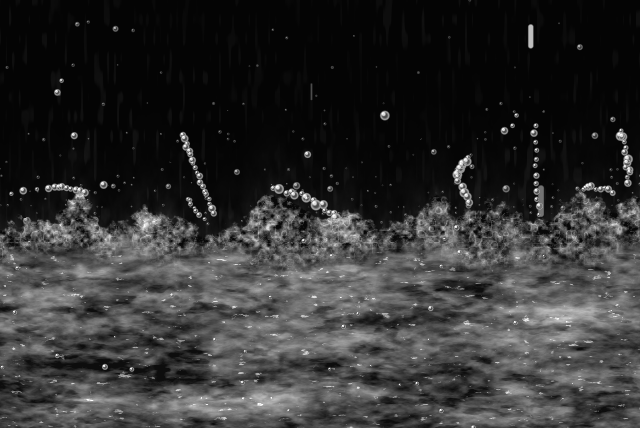
Give the GLSL for this texture, as a WebGL 2 fragment shader.

```glsl
#version 300 es
precision highp float;
// Monochrome water splashing against a black backdrop, with rippled water below.
uniform vec2 u_resolution;
out vec4 fragColor;

const float BLACK = 0.015;
const float WATER_GREY = 0.36;
const float WATERLINE = 0.462;

float hash(vec2 p) {
  return fract(sin(dot(p, vec2(127.1, 311.7))) * 43758.5453);
}

float noise(vec2 p) {
  vec2 i = floor(p), f = fract(p);
  f = f * f * (3.0 - 2.0 * f);
  return mix(mix(hash(i), hash(i + vec2(1, 0)), f.x),
             mix(hash(i + vec2(0, 1)), hash(i + vec2(1, 1)), f.x), f.y);
}

float fbm(vec2 p) {
  float sum = 0.0, amp = 0.53;
  for (int i = 0; i < 4; i++) {
    sum += amp * noise(p);
    p = p * 2.07 + vec2(17.3, 9.1);
    amp *= 0.5;
  }
  return sum;
}

float hump(float x, float centre, float width) {
  float t = (x - centre) / width;
  return exp(-t * t);
}

// Soft elliptical patch
float patchAt(vec2 p, vec2 centre, vec2 size) {
  vec2 q = (p - centre) / size;
  return exp(-dot(q, q));
}

// Height of the splash crest
float crest(float x) {
  float h = WATERLINE + 0.012 * sin(x * 21.0);
  h += 0.088 * hump(x, 0.185, 0.042) + 0.035 * hump(x, 0.36, 0.07);
  h += 0.080 * hump(x, 0.645, 0.07) + 0.052 * hump(x, 0.81, 0.06);
  h += 0.064 * hump(x, 1.02, 0.05) + 0.070 * hump(x, 1.15, 0.07);
  return h + 0.088 * hump(x, 1.38, 0.07) + 0.080 * hump(x, 1.50, 0.05);
}

// Glassy drop: bright rim, darker core, small highlight
float drop(vec2 p, vec2 centre, float r, float px) {
  vec2 q = (p - centre) / r;
  float d = length(q), aa = px / r;
  float body = 1.0 - smoothstep(1.0 - aa, 1.0 + aa, d);
  float glint = 1.0 - smoothstep(0.2, 0.6, length(q - vec2(-0.25, 0.3)));
  return body * (0.28 + 0.35 * smoothstep(0.4, 0.9, d) + 0.55 * glint);
}

// Drops strung along a quadratic curve
float jet(vec2 p, vec2 a, vec2 b, vec2 c, float r, int count, float px) {
  float v = 0.0;
  for (int i = 0; i < count; i++) {
    float t = float(i) / float(max(count - 1, 1));
    vec2 seed = a * 37.0 + float(i);
    vec2 pos = mix(mix(a, b, t), mix(b, c, t), t);
    pos += r * (vec2(hash(seed), hash(seed + 5.0)) - 0.5);
    v = max(v, drop(p, pos, r * (0.55 + 0.7 * hash(seed + 9.0)), px));
  }
  return v;
}

// One random drop per cell, kept with the given chance
float scatter(vec2 p, float cells, float chance, float px) {
  vec2 id = floor(p * cells), seed = id + cells;
  float r = (0.07 + 0.15 * hash(seed + 3.0)) / cells;
  vec2 pos = (id + 0.3 + 0.4 * vec2(hash(seed), hash(seed + 7.0))) / cells;
  return drop(p, pos, r, px) * step(hash(seed + 13.0), chance);
}

float streak(vec2 p, vec2 foot, float len, float width, float px) {
  float d = length(p - foot - vec2(0.0, clamp(p.y - foot.y, 0.0, len)));
  return 1.0 - smoothstep(width - px, width + px, d);
}

// Rippled surface with broad dark and bright pools
float water(vec2 p) {
  vec2 q = p + 0.03 * vec2(fbm(p * 9.0), 0.5 * fbm(p * 11.0 + 4.0));
  float ripple = fbm(q * vec2(9.0, 32.0));
  float fine = fbm(q * vec2(38.0, 85.0) + 20.0);
  float v = WATER_GREY + 0.65 * (ripple - 0.5) + 0.42 * (fine - 0.5);
  v += 0.12 * patchAt(p, vec2(0.78, 0.37), vec2(0.22, 0.05)) + 0.15 * patchAt(p, vec2(0.58, 0.06), vec2(0.28, 0.04));
  v += 0.24 * patchAt(p, vec2(1.29, 0.27), vec2(0.09, 0.03)) + 0.10 * patchAt(p, vec2(1.32, 0.12), vec2(0.25, 0.03));
  v += 0.12 * patchAt(p, vec2(0.78, 0.27), vec2(0.12, 0.04)) + 0.12 * patchAt(p, vec2(0.05, 0.29), vec2(0.1, 0.05));
  v -= 0.22 * patchAt(p, vec2(1.0, 0.325), vec2(0.13, 0.018)) + 0.20 * patchAt(p, vec2(1.03, 0.16), vec2(0.14, 0.04));
  v -= 0.17 * patchAt(p, vec2(0.15, 0.14), vec2(0.28, 0.05)) + 0.17 * patchAt(p, vec2(0.65, 0.02), vec2(0.4, 0.018));
  v -= 0.12 * smoothstep(0.58, 0.68, fbm(q * vec2(13.0, 42.0) + 50.0));
  float glint = smoothstep(0.70, 0.84, fbm(q * vec2(48.0, 110.0) + 70.0));
  return max(v + 0.4 * glint, 0.05);
}

// Bubbly, high contrast foam
float froth(vec2 p) {
  float clumps = fbm(p * 32.0 + 8.0), grain = fbm(p * 105.0);
  float film = 1.0 - smoothstep(0.0, 0.10, abs(noise(p * 75.0) - 0.5));
  float v = 0.30 + 0.75 * (clumps - 0.5) + 0.9 * (grain - 0.5) + 0.16 * film;
  v += 0.28 * patchAt(p, vec2(0.35, 0.475), vec2(0.05, 0.03)) + 0.28 * patchAt(p, vec2(0.79, 0.49), vec2(0.04, 0.035));
  v += 0.15 * patchAt(p, vec2(0.19, 0.51), vec2(0.04, 0.05)) - 0.3 * patchAt(p, vec2(0.715, 0.505), vec2(0.025, 0.018));
  return max(v, 0.03);
}

// Arcs and columns of thrown drops
float jets(vec2 p, float px) {
  float v = jet(p, vec2(0.430, 0.684), vec2(0.455, 0.60), vec2(0.504, 0.502), 0.0075, 19, px);
  v = max(v, jet(p, vec2(0.439, 0.537), vec2(0.45, 0.52), vec2(0.478, 0.488), 0.006, 7, px));
  v = max(v, jet(p, vec2(1.098, 0.629), vec2(1.05, 0.60), vec2(1.098, 0.531), 0.009, 15, px));
  v = max(v, jet(p, vec2(1.455, 0.693), vec2(1.47, 0.64), vec2(1.475, 0.574), 0.009, 14, px));
  v = max(v, jet(p, vec2(0.645, 0.555), vec2(0.73, 0.55), vec2(0.791, 0.488), 0.010, 15, px));
  v = max(v, jet(p, vec2(0.113, 0.561), vec2(0.16, 0.562), vec2(0.195, 0.55), 0.008, 9, px));
  v = max(v, jet(p, vec2(0.027, 0.55), vec2(0.07, 0.555), vec2(0.113, 0.561), 0.007, 4, px));
  v = max(v, jet(p, vec2(1.256, 0.707), vec2(1.25, 0.6), vec2(1.266, 0.50), 0.008, 12, px));
  v = max(v, jet(p, vec2(1.365, 0.555), vec2(1.4, 0.57), vec2(1.44, 0.55), 0.009, 10, px));
  v = max(v, jet(p, vec2(0.146, 0.814), vec2(0.14, 0.80), vec2(0.137, 0.787), 0.007, 2, px));
  v = max(v, jet(p, vec2(1.211, 0.73), vec2(1.20, 0.71), vec2(1.186, 0.693), 0.009, 3, px));
  v = max(v, max(drop(p, vec2(0.902, 0.73), 0.011, px), drop(p, vec2(0.721, 0.639), 0.008, px)));
  return max(v, max(drop(p, vec2(0.174, 0.683), 0.008, px), drop(p, vec2(0.243, 0.568), 0.009, px)));
}

void main() {
  vec2 p = gl_FragCoord.xy / u_resolution * vec2(1.5, 1.0);
  float px = 1.0 / u_resolution.y;
  float above = p.y - crest(p.x);

  // Backdrop with faint rain and mist
  float rain = smoothstep(0.66, 0.9, noise(p * vec2(130.0, 22.0))) * fbm(p * 5.0);
  float mist = exp(-max(above, 0.0) * 15.0) * fbm(p * vec2(50.0, 25.0));
  float v = BLACK + 0.07 * rain + 0.12 * mist;

  // Airborne drops, denser near the crest
  float nearCrest = exp(-max(above, 0.0) * 9.0);
  v = max(v, 0.8 * scatter(p, 24.0, 0.02 + 0.14 * nearCrest, px));
  v = max(v, 0.6 * scatter(p + 0.37, 58.0, 0.02 + 0.25 * nearCrest, px));
  v = max(v, 0.75 * streak(p, vec2(1.244, 0.893), 0.044, 0.006, px));
  v = max(v, 0.3 * streak(p, vec2(0.73, 0.768), 0.035, 0.002, px));
  v = max(v, 0.45 * streak(p, vec2(1.268, 0.50), 0.06, 0.007, px));

  // Foam blending down into open water
  float ragged = above + 0.07 * (fbm(p * 42.0) - 0.5);
  float body = 1.0 - smoothstep(-0.008, 0.008, ragged);
  float foamy = smoothstep(0.37, 0.45, p.y + 0.12 * (fbm(p * 13.0) - 0.5));
  v = mix(v, mix(water(p), froth(p), foamy), body);

  // Bubbles floating on the surface, then the jets
  v = max(v, body * 1.1 * scatter(p + 0.11, 30.0, 0.07, px));
  v = max(v, 1.05 * jets(p, px));
  fragColor = vec4(vec3(clamp(v, 0.0, 1.0)), 1.0);
}
```
